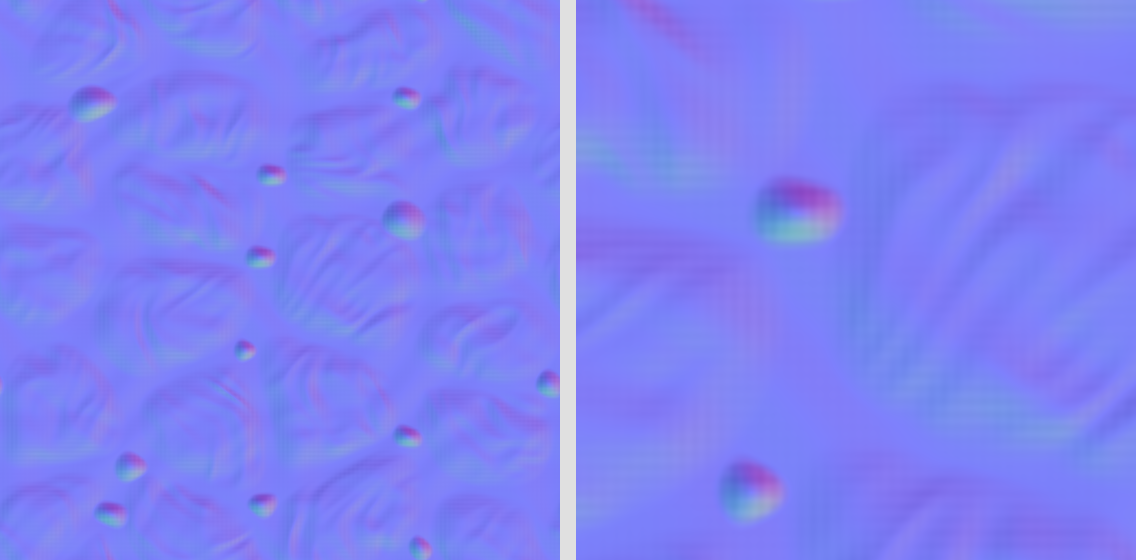
Left, the full canvas; right, a detail of the centre.
Write a Shadertoy shader that draws this texture map.

```glsl
#define GRID vec2(4.0, 5.0)      // stones across and up, first one even
#define GAP 0.004                // half width of the flat joints
#define BEVEL 0.050              // width of the stone shoulders
#define STONE_HEIGHT 0.0014
#define CREASE_HEIGHT 0.0018
#define CREASE_FREQ vec2(20.0, 9.0)
#define SWELL 0.0005             // broad undulation under everything
#define PEBBLE_HEIGHT 0.125      // relative to the pebble radius
#define PEBBLE_SHARE 0.70
#define RIPPLE 0.10              // faint weave on the slopes
#define BLUE_FALL 0.95           // loss of blue with slope
#define FLAT_COLOR vec3(0.493, 0.504, 0.990)

const float TAU = 6.2831853;

vec2 hash22(vec2 p) {
    vec3 q = fract(p.xyx * vec3(0.1031, 0.1030, 0.0973));
    q += dot(q, q.yzx + 33.33);
    return fract((q.xx + q.yz) * q.zy);
}

mat2 rotation(float a) {
    float c = cos(a), s = sin(a);
    return mat2(c, s, -s, c);
}

float cornerSlope(vec2 cell, vec2 offset) {
    return dot(hash22(cell) * 2.0 - 1.0, offset);
}

float gradientNoise(vec2 p) {
    vec2 i = floor(p), f = p - i;
    vec2 u = f * f * f * (f * (f * 6.0 - 15.0) + 10.0);
    vec2 e = vec2(1.0, 0.0);
    return mix(mix(cornerSlope(i, f), cornerSlope(i + e, f - e), u.x),
               mix(cornerSlope(i + e.yx, f - e.yx), cornerSlope(i + 1.0, f - 1.0), u.x), u.y);
}

// Staggered, jittered stone centres that wrap at the canvas border
vec2 stoneCenter(vec2 cell) {
    vec2 jitter = (hash22(mod(cell, GRID) + 7.0) - 0.5) * 0.6;
    return (cell + 0.5 + jitter + vec2(0.0, 0.5 * mod(cell.x, 2.0))) / GRID;
}

// Joint where three neighbouring stones meet: their circumcentre
vec2 jointCenter(vec2 cell) {
    vec2 a = stoneCenter(cell);
    vec2 b = stoneCenter(cell + vec2(1.0, mod(cell.x, 2.0))) - a;
    vec2 c = stoneCenter(cell + vec2(0.0, 1.0)) - a;
    vec2 q = dot(b, b) * vec2(c.y, -c.x) - dot(c, c) * vec2(b.y, -b.x);
    q /= 2.0 * (b.x * c.y - b.y * c.x);
    vec2 middle = (b + c) / 3.0;
    return a + middle + clamp(q - middle, -0.06, 0.06);
}

// Bent, stretched folds with their own direction on each stone
float creases(vec2 local, vec2 seed) {
    vec2 q = rotation((seed.x - 0.5) * 2.6) * local;
    q.x += (seed.y - 0.5) * 9.0 * q.y * q.y;
    q += 0.030 * vec2(gradientNoise(q * 12.0 + seed * 40.0),
                      gradientNoise(q * 12.0 + seed * 70.0 + 9.0));
    float n = gradientNoise(q * CREASE_FREQ + seed * 50.0);
    float cross = gradientNoise(q * CREASE_FREQ.yx * 1.2 + seed * 90.0);
    return 0.40 - 1.5 * sqrt(n * n + 0.016) + 0.6 * cross;
}

float stones(vec2 p) {
    vec2 base = floor(p * GRID), nearCell = base, nearCenter = p;
    float nearest = 9.0;
    for (int j = -2; j <= 2; j++)
    for (int i = -2; i <= 2; i++) {
        vec2 cell = base + vec2(i, j), c = stoneCenter(cell);
        float d = dot(c - p, c - p);
        if (d < nearest) { nearest = d; nearCell = cell; nearCenter = c; }
    }
    // Smooth minimum of the border distances rounds the corners
    float sum = 0.0;
    for (int j = -2; j <= 2; j++)
    for (int i = -2; i <= 2; i++) {
        if (i == 0 && j == 0) continue;
        vec2 c = stoneCenter(nearCell + vec2(i, j));
        float d = dot(0.5 * (c + nearCenter) - p, normalize(c - nearCenter));
        sum += exp(-50.0 * d);
    }
    float border = -log(sum) / 50.0;
    vec2 seed = hash22(mod(nearCell, GRID) + 31.0);
    float gap = GAP * (0.5 + seed.y);
    float body = smoothstep(gap, gap + BEVEL, border);
    float inner = smoothstep(gap, gap + 0.6 * BEVEL, border);
    return STONE_HEIGHT * body + CREASE_HEIGHT * inner * creases(p - nearCenter, seed);
}

float pebbles(vec2 p) {
    vec2 base = floor(p * GRID);
    float h = 0.0;
    for (int j = -3; j <= 1; j++)
    for (int i = -2; i <= 1; i++) {
        vec2 cell = base + vec2(i, j), id = mod(cell, GRID);
        if (hash22(id + 11.0).x > PEBBLE_SHARE) continue;
        vec2 look = hash22(id + 87.0);
        float radius = mix(0.020, 0.034, look.x);
        vec2 q = rotation((look.y - 0.5) * 0.9) * (p - jointCenter(cell)) / radius;
        q.x /= 1.0 + 0.5 * look.x;
        q.y /= 1.0 + 0.22 * sin(q.x * 2.0 + look.y * TAU);
        float cap = max(1.0 - dot(q, q), 0.0);
        h += PEBBLE_HEIGHT * radius * cap * cap;
    }
    return h;
}

float height(vec2 p) {
    p += 0.010 * sin(TAU * (p.yx * vec2(3.0, 2.0) + vec2(0.1, 0.4)));
    vec2 wave = sin(TAU * (p * vec2(4.0, 5.0) + 0.5 * sin(TAU * p.yx * 2.0)));
    return stones(p) + pebbles(p) + SWELL * wave.x * wave.y;
}

void mainImage(out vec4 fragColor, in vec2 fragCoord) {
    vec2 p = fragCoord / min(iResolution.x, iResolution.y);
    // Slope by central differences, wide enough to soften the folds
    vec2 e = vec2(0.004, 0.0);
    vec2 slope = vec2(height(p - e) - height(p + e),
                      height(p + e.yx) - height(p - e.yx)) / (2.0 * e.x);
    slope /= sqrt(1.0 + 4.0 * dot(slope, slope));

    // Encode the normal, green pointing down
    vec3 color = FLAT_COLOR + vec3(slope, -BLUE_FALL * length(slope));
    color += RIPPLE * dot(min(abs(slope), 0.08), sin(p * TAU * 128.0));
    fragColor = vec4(clamp(color, 0.0, 1.0), 1.0);
}
```
